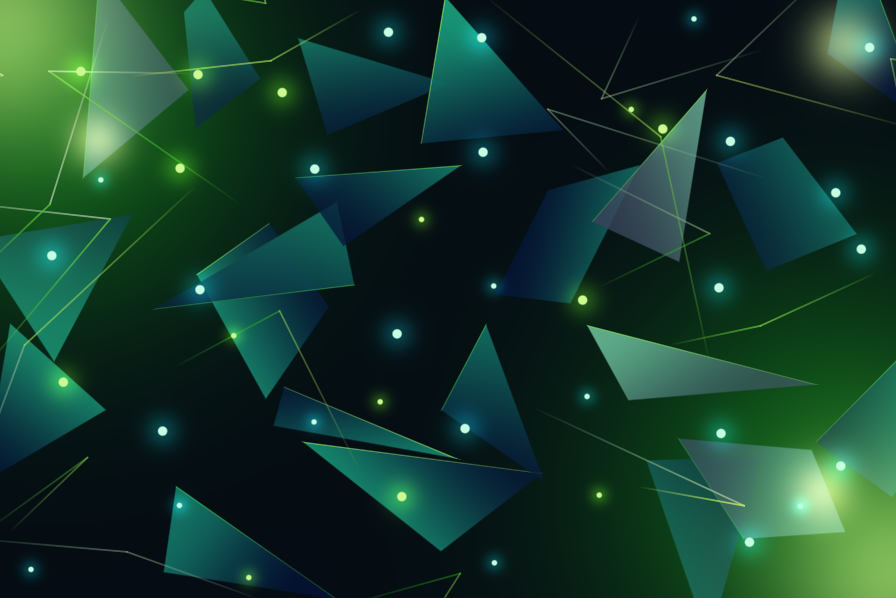
A Shadertoy shader for this background:

```glsl
// Dark backdrop of scattered glassy polygons, fine light streaks, glowing dots and green corner glows.

vec4 hash4(float n) {
    vec4 p = fract(n * vec4(0.1031, 0.1030, 0.0973, 0.1099));
    p += dot(p, p.wzxy + 33.33);
    return fract((p.xxyz + p.yzzw) * p.zywx);
}

float bloom(vec2 p, vec2 centre, float radius) {
    vec2 d = (p - centre) / radius;
    return exp(-dot(d, d));
}

// Centre of a jittered grid cell, in units of the canvas height
vec2 scatter(int i, ivec2 grid, vec2 size, vec2 jitter) {
    vec2 cell = vec2(i % grid.x, i / grid.x);
    return (cell + 0.5 + 0.85 * (jitter - 0.5)) / vec2(grid) * size;
}

// Corner of a convex polygon inscribed in a tilted ellipse
vec2 corner(int i, int count, vec2 radii, float tilt, float seed) {
    int k = i % count;
    float jitter = 0.75 * (hash4(seed + 11.0 * float(k)).y - 0.5);
    float a = 6.2832 * (float(k) + jitter) / float(count);
    float c = cos(tilt), s = sin(tilt);
    return mat2(c, s, -s, c) * (radii * vec2(cos(a), sin(a)));
}

void drawPolygon(inout vec3 col, vec2 p, float seed, float ambient, float px) {
    vec4 shape = hash4(seed + 300.0), look = hash4(seed + 500.0);
    int count = shape.x < 0.3 ? 4 : 3;
    vec2 radii = vec2(0.14 + 0.08 * shape.y, 0.09 + 0.06 * shape.z);
    if (count == 4) radii *= 0.82;
    float tilt = 6.2832 * shape.w;

    float d = -1.0, rimDist = 1.0;
    for (int i = 0; i < count; i++) {
        vec2 a = corner(i, count, radii, tilt, seed);
        vec2 b = corner(i + 1, count, radii, tilt, seed);
        vec2 normal = normalize(vec2(b.y - a.y, a.x - b.x));
        float edge = dot(p - a, normal);
        d = max(d, edge);
        if (i == 0) rimDist = abs(edge);
    }
    float inside = 1.0 - smoothstep(-px, px, d);

    // Gradient from a lit side to a deep one
    float angle = 6.2832 * look.x;
    float t = 0.5 + 0.5 * dot(p, vec2(cos(angle), sin(angle))) / radii.y;
    t = smoothstep(-0.1, 1.15, t) * (0.6 + 0.4 * look.y);
    vec3 fill = mix(vec3(0.015, 0.07, 0.21), vec3(0.10, 0.64, 0.49), t);
    if (look.z < 0.16) fill = mix(vec3(0.22, 0.25, 0.35), vec3(0.44, 0.76, 0.62), t);
    fill = mix(fill, vec3(0.20, 0.70, 0.40), 0.65 * min(ambient, 1.0) * (0.4 + 0.6 * t));
    col = mix(col, fill, inside * (0.80 + 0.16 * t));

    // One lit rim on some of the polygons
    float rim = (1.0 - smoothstep(0.0005, 0.0005 + 1.3 * px, rimDist)) * inside;
    vec3 rimColour = mix(vec3(0.10, 0.75, 0.20), vec3(0.70, 0.90, 0.35), look.y);
    col = mix(col, rimColour, rim * step(0.45, look.w) * (0.35 + 0.5 * t));
}

void drawStreak(inout vec3 col, vec2 p, vec2 size, int i, float ambient, float px) {
    vec4 look = hash4(float(i) + 700.0);
    vec2 start = hash4(float(i / 2) + 810.0).xy * size;
    float angle = 6.2832 * look.x;
    float span = 0.14 + 0.26 * look.y;
    vec2 dir = vec2(cos(angle), sin(angle));
    float along = clamp(dot(p - start, dir), 0.0, span);
    float dist = length(p - start - dir * along);
    float line = 1.0 - smoothstep(0.0004, 0.0004 + 1.3 * px, dist);
    float fade = pow(1.0 - along / span, 0.7);
    vec3 tint = mix(vec3(0.12, 0.65, 0.10), vec3(0.80, 0.92, 0.40), look.z);
    if (look.w < 0.3) tint = vec3(0.60, 0.72, 0.58);
    col = mix(col, tint, line * fade * min(0.45 + 0.6 * ambient, 0.9));
}

void drawDot(inout vec3 col, vec2 p, float seed, float px) {
    vec4 look = hash4(seed + 1300.0);
    float radius = mix(0.0045, 0.0078, step(0.4, look.x));
    bool lime = look.y < 0.4;
    float dist = length(p);
    vec3 halo = lime ? vec3(0.16, 0.34, 0.03) : vec3(0.01, 0.27, 0.29);
    col += halo * bloom(p, vec2(0.0), radius * 3.6) * 0.75;
    vec3 core = lime ? vec3(0.80, 0.98, 0.57) : vec3(0.78, 1.0, 0.89);
    col = mix(col, core, 1.0 - smoothstep(radius - px, radius + px, dist));
}

void mainImage(out vec4 fragColor, in vec2 fragCoord) {
    float px = 1.0 / iResolution.y;
    vec2 p = fragCoord * px;
    vec2 size = vec2(iResolution.x * px, 1.0);

    // Night ground with green light in two opposite corners
    float ambient = bloom(p, vec2(0.08, 0.83), 0.36)
                  + bloom(p, vec2(size.x - 0.10, 0.17), 0.38);
    vec3 col = vec3(0.018, 0.046, 0.075) + ambient * vec3(0.04, 0.33, 0.02);

    for (int i = 0; i < 24; i++) {
        vec4 h = hash4(float(i) + 40.0);
        if (h.z < 0.06) continue;
        vec2 centre = scatter(i, ivec2(6, 4), size, h.xy);
        drawPolygon(col, p - centre, float(i), ambient, px);
    }
    for (int i = 0; i < 38; i++) drawStreak(col, p, size, i, ambient, px);

    // Warm light laid over the polygons
    float corners = bloom(p, vec2(0.0, 0.96), 0.19)
                  + bloom(p, vec2(size.x, 0.04), 0.19);
    float spots = bloom(p, vec2(0.165, 0.765), 0.045)
                + bloom(p, vec2(size.x - 0.125, 0.18), 0.05)
                + bloom(p, vec2(size.x - 0.085, 0.925), 0.06);
    vec3 light = corners * vec3(0.48, 0.60, 0.28) + spots * vec3(0.55, 0.62, 0.36);
    col = 1.0 - (1.0 - col) * (1.0 - min(light, 0.9));

    for (int i = 0; i < 40; i++) {
        vec2 centre = scatter(i, ivec2(8, 5), size, hash4(float(i) + 1100.0).xy);
        drawDot(col, p - centre, float(i), px);
    }
    fragColor = vec4(clamp(col, 0.0, 1.0), 1.0);
}
```
